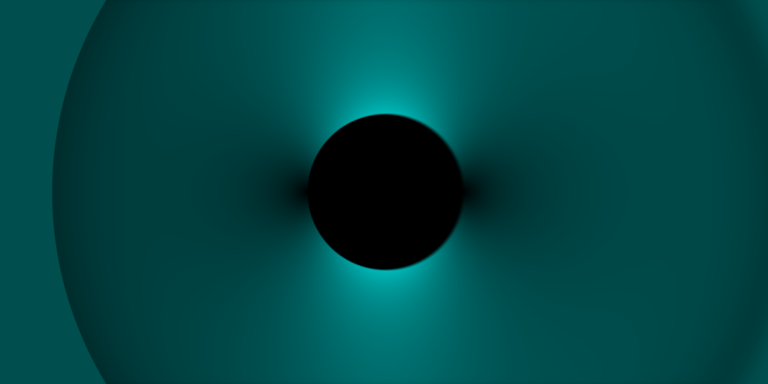
This background is drawn by a Shadertoy shader. Its source:

```glsl
const vec3 TEAL = vec3(0.0, 1.0, 1.0);
const float OUTSIDE_LEVEL = 0.305;

// Speed of an ideal stream along x around a cylinder, 1 far away
float streamSpeed(vec2 p, float radius) {
    float r2 = max(dot(p, p), radius * radius);
    vec2 dipole = vec2(p.x * p.x - p.y * p.y, 2.0 * p.x * p.y);
    return length(vec2(1.0, 0.0) - radius * radius * dipole / (r2 * r2));
}

// Stream strength, highest in the vertical column around the cylinder
float streamStrength(float x) {
    float column = exp(-x * x / 0.06);
    float rightLift = 0.02 * smoothstep(0.1, 0.6, x);
    return 0.29 + 0.075 * column + rightLift;
}

// Darkening that fades inward from the rim of the large disc
float rimShade(float depth, float reach) {
    return 1.0 - 0.39 * exp(-max(depth, 0.0) / reach);
}

// Thin dim layer along the upper and lower walls
float wallShade(float y) {
    float wallDistance = min(y, 1.0 - y);
    return 1.0 - 0.08 * exp(-wallDistance / 0.005);
}

// Coverage of a disc from its signed distance
float discMask(float signedDistance, float softness) {
    return 1.0 - smoothstep(-softness, softness, signedDistance);
}

void mainImage(out vec4 fragColor, in vec2 fragCoord) {
    float pixel = 1.0 / iResolution.y;
    vec2 uv = fragCoord * pixel;

    // Stream around the dark cylinder
    float coreRadius = 0.203;
    vec2 core = uv - vec2(1.004, 0.5);
    float level = streamSpeed(core, coreRadius) * streamStrength(core.x);
    level *= wallShade(uv.y);

    // Large disc: crisp on the left, blurred on the right
    vec2 lens = uv - vec2(1.094, 0.5);
    float lensDistance = length(lens) - 0.958;
    float rightSide = smoothstep(-0.3, 0.5, lens.x);
    level *= rimShade(-lensDistance, mix(0.14, 0.10, rightSide));
    float lensSoftness = mix(pixel, 0.07, rightSide);
    level = mix(OUTSIDE_LEVEL, level, discMask(lensDistance, lensSoftness));

    // Black cylinder, slightly softer toward the right
    float coreDistance = length(core) - coreRadius;
    float coreSoftness = max(pixel, mix(0.003, 0.008, smoothstep(-0.1, 0.2, core.x)));
    level *= 1.0 - discMask(coreDistance, coreSoftness);

    fragColor = vec4(TEAL * level, 1.0);
}
```
